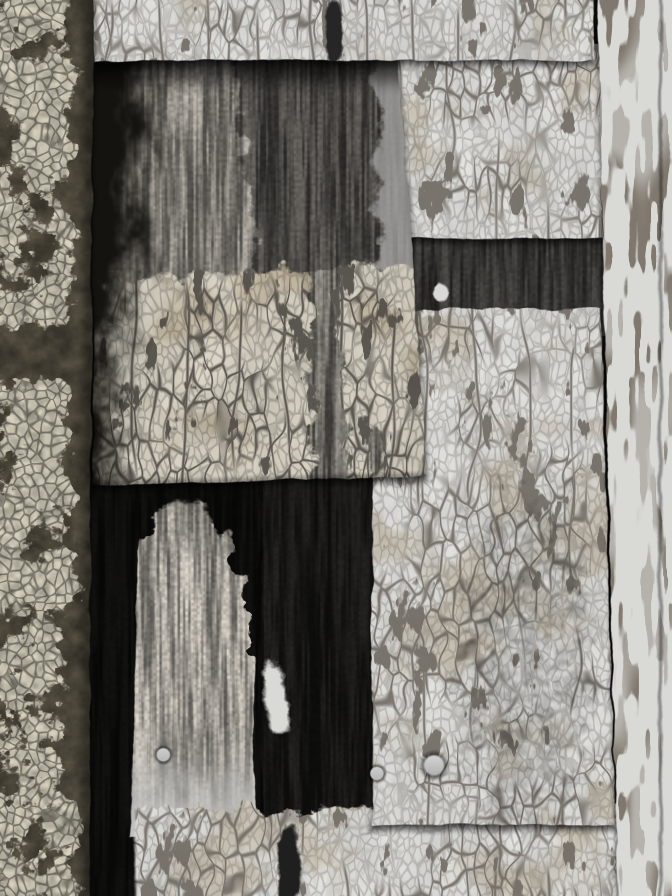
A Shadertoy shader for this texture:

```glsl
float hash(vec2 p) { return fract(sin(dot(p, vec2(127.1, 311.7))) * 43758.5); }

float noise(vec2 p) {
  vec2 i = floor(p), f = fract(p);
  f = f * f * (3. - 2. * f);
  return mix(mix(hash(i), hash(i + vec2(1, 0)), f.x),
             mix(hash(i + vec2(0, 1)), hash(i + 1.), f.x), f.y);
}

float fbm(vec2 p) {
  float sum = 0., amp = .53;
  for (int i = 0; i < 4; i++) { sum += amp * noise(p); p = p * 2.03 + 7.1; amp *= .5; }
  return sum;
}

vec2 warp(vec2 p, float freq, float amount) {
  return p + amount * (vec2(fbm(p * freq), fbm(p * freq + 20.)) - .5);
}

// Box given as left, bottom, right, top
float board(vec2 p, vec4 box, float soft) {
  vec2 d = max(box.xy - p, p - box.zw);
  return 1. - smoothstep(-soft, soft, max(d.x, d.y));
}

// Board laid down with its cast shadow
vec3 place(vec3 c, vec3 layer, vec2 p, vec4 box, float soft) {
  c *= 1. - .7 * board(p + vec2(0, .04), box, .06);
  return mix(c, layer, board(p, box, soft));
}

float blob(vec2 p, vec2 center, vec2 radius) {
  float d = length((p - center) / radius) + .8 * (fbm(p * 9.) - .5);
  return 1. - smoothstep(.75, 1.1, d);
}

// Borders between stretched cells
float cracks(vec2 p, vec2 scale, float width) {
  vec2 q = p * scale + .8 * vec2(noise(p * 5.), noise(p * 5. + 9.));
  float near = 9., next = 9.;
  for (int k = 0; k < 9; k++) {
    vec2 cell = floor(q) + vec2(k % 3 - 1, k / 3 - 1);
    float d = length(cell + vec2(hash(cell), hash(cell + 31.)) - q);
    next = min(next, max(near, d));
    near = min(near, d);
  }
  return 1. - smoothstep(0., width, next - near);
}

vec3 wood(vec2 p, float dark, float light) {
  float grain = .6 * fbm(p * vec2(16, .8)) + .4 * noise(p * vec2(45, 2.5));
  float tone = mix(dark, light, smoothstep(.25, .75, grain));
  return tone * vec3(1, .97, .92) * (.88 + .24 * noise(p * 40.));
}

vec3 paint(vec2 p, vec3 tone, float gap) {
  vec3 c = tone * (.92 + .15 * fbm(p * vec2(7, 4)));
  c *= mix(vec3(1), vec3(.9, .87, .82), smoothstep(.52, .75, fbm(p * 2.3)));
  float lines = cracks(p, vec2(8, 3.6), .24) * smoothstep(.1, .7, noise(p * 2.7));
  float fine = .35 * cracks(p + 3., vec2(15, 9), .35);
  float seam = abs(fract(p.x * 2.3 + .3 * noise(p * 2.)) - .5);
  float split = (1. - smoothstep(0., .05, seam)) * smoothstep(.3, .6, noise(p * 1.6));
  float flakes = smoothstep(.66, .72, fbm(p * vec2(7, 3) + 11.));
  float worn = max(max(lines, fine), max(split, flakes));
  return mix(c, gap * vec3(1, .95, .88), .9 * worn);
}

vec3 nail(vec3 c, vec2 p, vec2 center, float radius) {
  float d = length(p - center) / radius;
  c *= .55 + .45 * smoothstep(1., 1.6, d);
  return mix(c, vec3(.76 + .8 * (p.y - center.y)), 1. - smoothstep(.8, 1.1, d));
}

void mainImage(out vec4 fragColor, in vec2 fragCoord) {
  vec2 p = fragCoord / iResolution.xy * vec2(5.76, 7.68);
  float aa = 7.68 / iResolution.y, drop = 7.68 - p.y;
  vec2 e = warp(p, 4., .05), ragged = warp(p, 7., .3);
  vec3 white = vec3(.85, .85, .84);

  // Dark recess and its planks
  vec3 c = wood(p, .025, .07);
  c = mix(c, wood(p, .05, .13), board(e, vec4(2.25, .6, 3.2, 4), aa));
  float arch = 3.42 - 3.2 * pow(abs(ragged.x - 1.58), 2.);
  vec3 plank = mix(white * .88, wood(p, .37, .78), smoothstep(.5, 1.5, ragged.y));
  float plankMask = board(e, vec4(1.11 + .025 * p.y, .5, 2.18, 4), aa);
  c = mix(c, plank, plankMask * smoothstep(-.05, .03, arch - ragged.y));
  c = mix(c, white, blob(p, vec2(2.64 - .16 * p.y, 1.68), vec2(.11, .34)));
  c = nail(c, p, vec2(1.4, 1.21), .06);

  // Lowest course
  vec3 low = paint(p + 2., white, .43);
  low = mix(low, vec3(.12), blob(p, vec2(2.48, .22), vec2(.1, .42)));
  c = mix(c, low, board(vec2(e.x, ragged.y), vec4(1.16, -1, 5.4, .74), .02));

  // Right side: bare strip, long board, upper board
  c = mix(c, wood(p, .12, .28), board(e, vec4(3.3, 4.8, 5.2, 5.75), aa));
  c = mix(c, white, blob(p, vec2(3.77, 5.18), vec2(.07, .08)));
  vec3 tall = paint(p, white, .43);
  tall *= 1. - .22 * blob(p, vec2(4.5, 2), vec2(.6, 1.6)) * noise(p * 22.);
  float tallTop = 5.03 + .2 * (ragged.y - p.y);
  c = place(c, tall, e, vec4(3.19, .61, 5.08 + .027 * drop, tallTop), aa);
  c = nail(c, p, vec2(3.72, 1.12), .09);
  c = nail(c, p, vec2(3.23, 1.05), .06);
  c = place(c, paint(p + 5., white, .43), e, vec4(3.4, 5.64, 5.16, 7.3), aa);

  // Left board: bare above, cracked paint below
  float lip = 3.5 + .028 * p.x;
  vec3 bare = mix(wood(p, .32, .68), wood(p, .17, .38), smoothstep(-.03, .03, ragged.x - 1.96 - .1 * drop));
  bare = mix(bare, white * .8, .7 * smoothstep(3.18, 3.26, ragged.x));
  vec3 cream = paint(p + 9., vec3(.82, .8, .745), .3);
  float strip = board(ragged, vec4(2.57 + .03 * drop, 3, 2.76 + .05 * drop, 6), .025);
  strip = max(strip, blob(p, vec2(3.22, 3.84), vec2(.06, .24)));
  cream = mix(cream, wood(p, .24, .56), strip);
  vec3 left = mix(cream, bare, smoothstep(-.02, .03, ragged.y - 5.24 - .05 * p.x));
  float reach = 1. + .3 * smoothstep(4.6, 6., p.y) + .5 * fbm(p * vec2(5, 3)) - .1 * noise(p * 18.);
  left = mix(vec3(.08, .075, .06), left, smoothstep(-.5, 0., p.x - reach));
  left *= 1. - .6 * smoothstep(6.85, 7.12, p.y);
  left *= .7 + .3 * smoothstep(0., .06, p.y - lip);
  c = place(c, left, e, vec4(.8, lip, 3.38 + .069 * drop, 7.3), aa);

  // Top course
  vec3 upper = paint(p + 14., white, .43);
  upper = mix(upper, vec3(.15), blob(p, vec2(2.86, 7.4), vec2(.08, .3)));
  c = place(c, upper, e, vec4(.8, 7.16, 5.09, 8), aa);

  // Right trim with flaked vertical grain
  float dash = smoothstep(.58, .7, noise(p * vec2(21, 3.6) + .5 * fbm(p * 6.)));
  dash *= .4 + .6 * smoothstep(.3, .6, noise(p * vec2(4, 1.2)));
  vec3 trim = mix(white, vec3(.5, .47, .43), dash);
  trim *= .65 + .35 * smoothstep(0., .03, abs(e.x - 5.66));
  c = place(c, trim, e, vec4(5.12 + .023 * drop, -1, 6, 9), aa);

  // Left post with patchy flaking paint
  float edge = .8 - .005 * drop;
  vec3 post = vec3(.28, .26, .215) * (.6 + .8 * fbm(p * 9.));
  float loss = .25 * smoothstep(.4, .1, abs(p.y - 4.65)) + .4 * smoothstep(.5, .8, p.x);
  float cover = smoothstep(.39, .46, .65 * fbm(p * 3. + 2.) + .35 * fbm(p * 14.) - loss);
  vec3 flakes = vec3(.76, .74, .67) * (.82 + .3 * noise(p * 20.));
  flakes *= 1. - .4 * cracks(p, vec2(12, 11), .32);
  post = mix(post, flakes, cover) * (1. - .35 * smoothstep(edge - .15, edge, p.x));
  c = place(c, post, e, vec4(-1, -1, edge, 9), aa);

  fragColor = vec4(c, 1);
}
```
